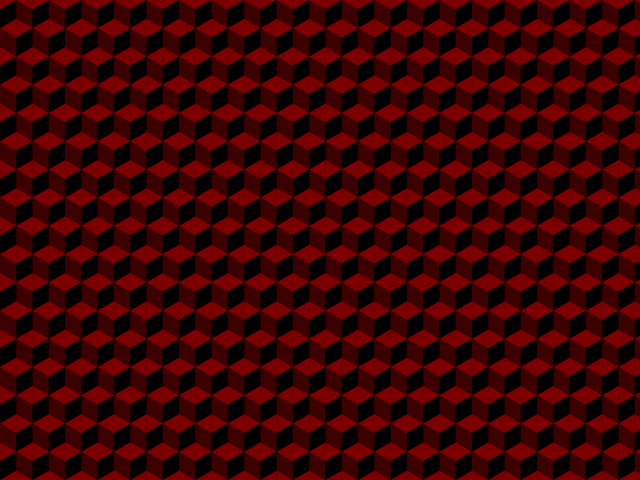
Reproduce this pattern procedurally as a Shadertoy shader.

```glsl
// Isometric stacked cubes in deep red: bright tops, dark left faces, near-black right faces

// Colour at p; one unit is a cube width across and a row step down
vec3 cubeColor(vec2 p) {
    float row = floor(p.y + 1.0 / 3.0);
    vec2 q = vec2(fract(p.x + 0.5 * mod(row, 2.0) + 0.5) - 0.5, p.y - row);

    // Corners above the top face belong to the cubes of the row above
    if (q.y < (2.0 * abs(q.x) - 1.0) / 3.0) {
        q += vec2(q.x < 0.0 ? 0.5 : -0.5, 1.0);
    }

    // Top rhombus with a faint vertical seam
    if (abs(q.y) < (1.0 - 2.0 * abs(q.x)) / 3.0) {
        float seam = step(abs(q.x), 0.019);
        return vec3(mix(0.49, 0.44, seam), 0.0, 0.0);
    }

    // Side faces
    return vec3(q.x < 0.0 ? 0.23 : 0.008, 0.0, 0.0);
}

void mainImage(out vec4 fragColor, in vec2 fragCoord) {
    const int SAMPLES = 4;
    vec2 repeats = vec2(19.66, 17.0);
    vec3 color = vec3(0.0);

    // Average a grid of samples to smooth the edges
    for (int i = 0; i < SAMPLES * SAMPLES; i++) {
        vec2 cell = vec2(i % SAMPLES, i / SAMPLES);
        vec2 offset = (cell + 0.5) / float(SAMPLES) - 0.5;
        vec2 uv = (fragCoord + offset) / iResolution.xy;
        color += cubeColor(vec2(uv.x, 1.0 - uv.y) * repeats);
    }
    fragColor = vec4(color / float(SAMPLES * SAMPLES), 1.0);
}
```
